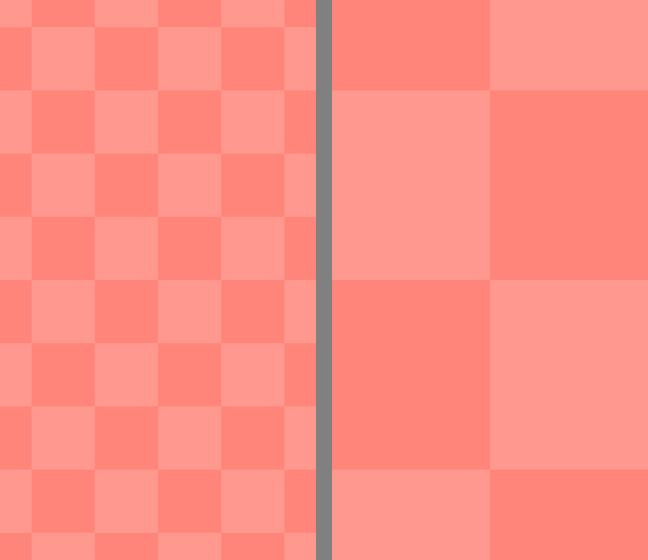
Left: the whole. Right: its middle third, enlarged.
Give the GLSL for this pattern, as a Shadertoy shader.

```glsl
// Two-tone coral checkerboard, five squares wide, with a corner at the centre of the canvas.
#define SQUARES_ACROSS 5.0
#define LIGHT_CORAL vec3(1.0, 0.60, 0.565)
#define DARK_CORAL vec3(1.0, 0.522, 0.478)

// Square wave of period 2 per axis: +1 in even cells, -1 in odd ones, with edges one pixel soft.
vec2 softSquareWave(vec2 p, float pixel) {
    vec2 edgeDistance = 0.5 - abs(fract(p) - 0.5);
    vec2 side = 1.0 - 2.0 * mod(floor(p), 2.0);
    return side * clamp(2.0 * edgeDistance / pixel, 0.0, 1.0);
}

void mainImage(out vec4 fragColor, in vec2 fragCoord) {
    // Centred coordinates, measured in squares
    float pixel = SQUARES_ACROSS / iResolution.x;
    vec2 p = (fragCoord - 0.5 * iResolution.xy) * pixel;

    // The product of both waves alternates the tones
    vec2 wave = softSquareWave(p, pixel);
    float darkness = 0.5 + 0.5 * wave.x * wave.y;

    fragColor = vec4(mix(LIGHT_CORAL, DARK_CORAL, darkness), 1.0);
}
```
